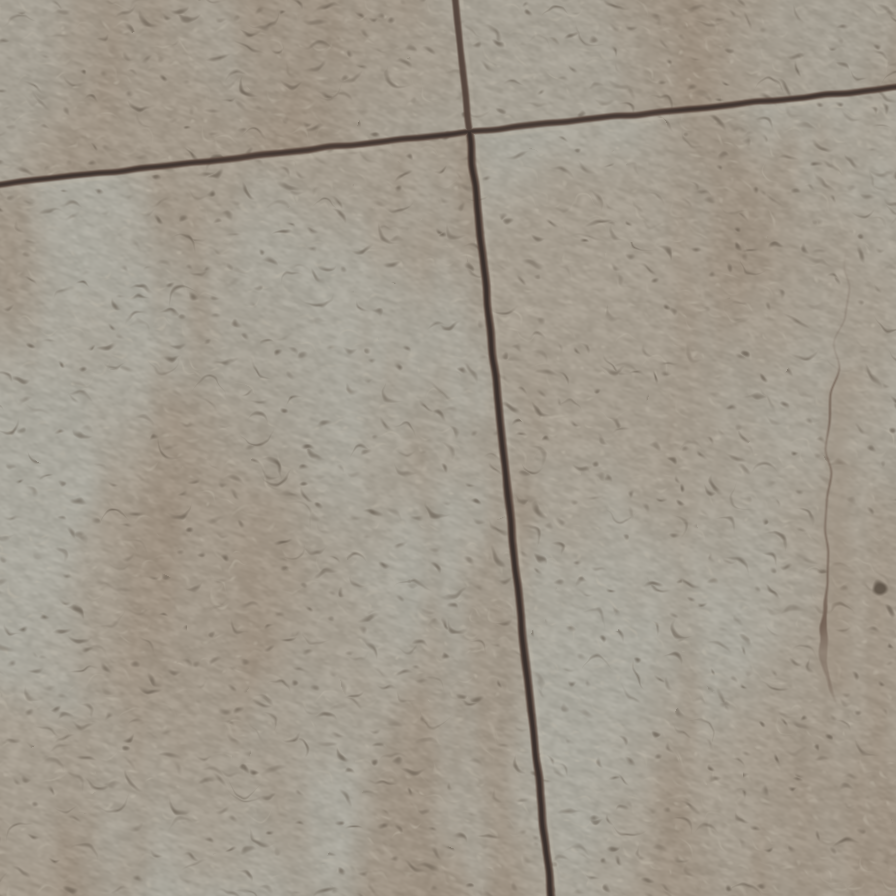
Reproduce this texture procedurally as a Shadertoy shader.

```glsl
#define STONE vec3(0.645, 0.612, 0.560)
#define WARM_STAIN vec3(0.595, 0.535, 0.470)
#define COOL_BLOOM vec3(0.665, 0.655, 0.615)
#define PALE_CHIP vec3(0.755, 0.725, 0.665)
#define DARK_CHIP vec3(0.345, 0.305, 0.260)
#define JOINT_DARK vec3(0.195, 0.165, 0.155)
#define JOINT_BROWN vec3(0.370, 0.295, 0.255)
#define JOINT_HALF_WIDTH 0.0036
#define DARK_CELLS 46.0
#define PALE_CELLS 58.0
#define GRAIN 0.085

float hash(vec2 p) {
    vec3 q = fract(vec3(p.xyx) * 0.1031);
    q += dot(q, q.yzx + 33.33);
    return fract((q.x + q.y) * q.z);
}

float noise(vec2 p) {
    vec2 i = floor(p), f = fract(p);
    f = f * f * (3.0 - 2.0 * f);
    return mix(mix(hash(i), hash(i + vec2(1, 0)), f.x),
               mix(hash(i + vec2(0, 1)), hash(i + vec2(1, 1)), f.x), f.y);
}

float fbm(vec2 p) {
    float sum = 0.0, amp = 0.5;
    for (int i = 0; i < 4; i++) {
        sum += amp * noise(p);
        p = mat2(1.6, 1.2, -1.2, 1.6) * p + 7.3;
        amp *= 0.5;
    }
    return sum / 0.9375;
}

vec2 rotate(vec2 p, float a) {
    float c = cos(a), s = sin(a);
    return vec2(c * p.x + s * p.y, c * p.y - s * p.x);
}

// Coverage of slivers scattered one per cell, bent and varied in size
float chips(vec2 uv, float cells, float density, float lean, float seed) {
    vec2 p = uv * cells, home = floor(p);
    float soft = cells / iResolution.y, cover = 0.0;
    for (int y = -1; y <= 1; y++)
    for (int x = -1; x <= 1; x++) {
        vec2 cell = home + vec2(x, y), id = cell + seed;
        if (hash(id) > density) continue;
        vec2 centre = cell + vec2(hash(id + 11.7), hash(id + 23.1));
        float size = hash(id + 37.9);
        vec2 q = rotate(p - centre, lean + 1.5 * (hash(id + 51.3) - 0.5));
        q.y += (hash(id + 67.7) - 0.5) * 2.5 * q.x * q.x;
        vec2 radius = vec2(mix(0.13, 0.46, size * size), mix(0.05, 0.12, hash(id + 83.3)));
        float d = (length(q / radius) - 1.0) * radius.y;
        float strength = mix(0.25, 1.0, hash(id + 97.1));
        cover = max(cover, strength * (1.0 - smoothstep(-0.04 - soft, 0.03 + soft, d)));
    }
    return cover;
}

float stroke(float d, float halfWidth) {
    float soft = 0.0012 + 0.5 / iResolution.y;
    return 1.0 - smoothstep(halfWidth - soft, halfWidth + soft, abs(d));
}

void mainImage(out vec4 fragColor, in vec2 fragCoord) {
    vec2 uv = fragCoord / iResolution.xy;
    float wobble = 0.0022 * (noise(uv * 38.0) - 0.5);

    // Signed distances to the two skewed joints
    float across = uv.x - (0.615 - 0.107 * uv.y) + wobble;
    float above = uv.y - (0.794 + 0.1165 * uv.x - 0.0085 * uv.x * uv.x) + wobble;
    vec2 slab = step(0.0, vec2(across, above));

    // Mottled stone with warm vertical stains and cool blooms
    float patches = fbm(uv * vec2(5.0, 3.2) + slab * 9.0);
    float stains = fbm(uv * vec2(9.0, 2.5) + 31.0 + slab * 5.0);
    vec3 col = mix(STONE, COOL_BLOOM, smoothstep(0.42, 0.75, patches));
    col = mix(col, WARM_STAIN, 0.60 * smoothstep(0.48, 0.80, stains));
    col = mix(col, WARM_STAIN, 0.30 * smoothstep(0.45, 0.0, length((uv - vec2(0.28, 0.42)) * vec2(3.0, 0.9))));
    col = mix(col, WARM_STAIN, 0.25 * slab.y);

    // Slanted grain, then pale and dark chips
    float lean = mix(-0.18, -0.55, smoothstep(0.2, 0.9, uv.x + 0.3 * (0.5 - uv.y)));
    vec2 g = rotate(uv, -0.32);
    float grain = 0.6 * noise(g * vec2(85.0, 210.0)) + 0.4 * noise(g * vec2(190.0, 330.0));
    col += GRAIN * (grain - 0.5);
    float crowd = fbm(uv * 6.0 + 17.0);
    vec2 rough = uv + 0.004 * (vec2(noise(uv * 110.0), noise(uv * 110.0 + 40.0)) - 0.5);
    float pale = chips(rough, PALE_CELLS, 0.25 + 0.6 * crowd, lean, 140.0);
    float dark = chips(rough, DARK_CELLS, 0.15 + 0.75 * crowd, lean, 310.0);
    col = mix(col, PALE_CHIP, 0.42 * pale);
    col = mix(col, DARK_CHIP, 0.55 * dark);

    // Crack in the right slab, with a faint upper tail and a pit beside it
    float bend = uv.y - 0.37;
    float crack = uv.x - 0.919 - 0.5 * bend * bend / (1.0 + 3.0 * max(bend, 0.0))
                - 0.012 * (noise(vec2(uv.y * 34.0, 3.0)) - 0.5);
    float span = smoothstep(0.21, 0.24, uv.y) * (1.0 - smoothstep(0.57, 0.60, uv.y));
    float tail = 0.35 * smoothstep(0.57, 0.60, uv.y) * (1.0 - smoothstep(0.68, 0.73, uv.y));
    float gape = 0.0012 + 0.0045 * smoothstep(0.07, 0.0, abs(uv.y - 0.28)) * noise(uv * 70.0);
    float broken = mix(0.35, 0.9, noise(vec2(uv.y * 26.0, 8.0)));
    col = mix(col, JOINT_BROWN, stroke(crack, gape) * (span + tail) * broken);
    col = mix(col, WARM_STAIN, 0.4 * span * smoothstep(0.03, 0.0, abs(crack - 0.01)));
    float pit = length((uv - vec2(0.982, 0.343)) * vec2(1.0, 1.2)) + 0.008 * (noise(uv * 90.0) - 0.5);
    col = mix(col, DARK_CHIP, 0.85 * (1.0 - smoothstep(0.006, 0.012, pit)));

    // Joints: worn pale lip, brown edge, dark core
    float lip = max(stroke(across - 0.0065, 0.002), stroke(above + 0.0065, 0.002));
    col = mix(col, PALE_CHIP, 0.45 * lip * noise(uv * 45.0));
    float upright = stroke(across, JOINT_HALF_WIDTH + 0.0008 * (1.0 - slab.y));
    float level = stroke(above, JOINT_HALF_WIDTH);
    col = mix(col, JOINT_BROWN, 0.9 * max(upright, level));
    float core = max(stroke(across + 0.0004, 0.0024) * mix(1.0, 0.35, slab.y),
                     stroke(above, 0.0020) * mix(0.6, 1.0, noise(uv * 22.0)));
    col = mix(col, JOINT_DARK, 0.85 * core);

    fragColor = vec4(clamp(col, 0.0, 1.0), 1.0);
}
```
